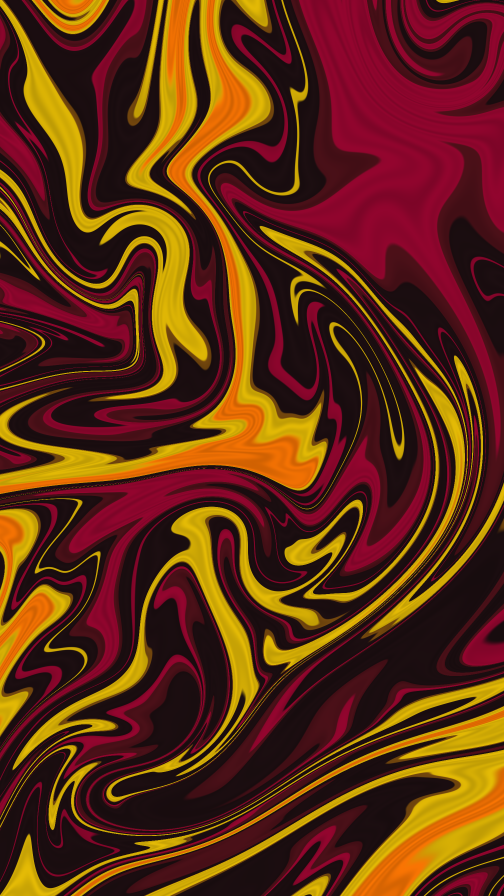
This background is drawn by a Shadertoy shader. Its source:

```glsl
// Liquid marbled ink: folded ribbons of orange, yellow and crimson in near-black.

const vec2  ARC_CENTRE     = vec2(-0.55, 1.45); // ribbons bend around this point
const float ARC_STRETCH    = 0.55;  // lower = ribbons run longer along the arc
const int   VORTICES       = 9;
const float TWIST          = 2.6;   // strongest vortex turn, radians
const int   FOLDS          = 4;
const float FOLD_FREQUENCY = 8.0;
const float FOLD_HEIGHT    = 0.125;
const float FOLD_RATIO     = 1.5;
const float RING_RATE      = 1.1;   // ink cycles per unit of radius
const float POOL_RATE      = 1.1;   // ink cycles added by loose pools
const float POOL_SCALE     = 2.4;
const float FILAMENT_RATE  = 0.5;   // ink cycles added by patches of thin threads
const vec2  FILAMENT_SCALE = vec2(15.0, 4.0);
const float INK_PHASE      = 0.18;
const float EDGE_SOFT      = 0.003;
const float WARM_SOFT      = 0.02;  // yellow and orange bleed into each other
const int   SAMPLES        = 3;     // antialiasing grid per side

const vec3 INKS[6] = vec3[6](
    vec3(0.10, 0.05, 0.06),   // 0 near-black
    vec3(0.28, 0.06, 0.09),   // 1 maroon
    vec3(0.54, 0.02, 0.17),   // 2 crimson
    vec3(0.44, 0.27, 0.05),   // 3 brown
    vec3(0.82, 0.67, 0.02),   // 4 yellow
    vec3(0.90, 0.42, 0.01));  // 5 orange

// One cycle of bands: which ink, and its share of the cycle.
const int BANDS = 22;
const int BAND_INK[22] = int[22](
    5, 4, 3, 0, 2, 0, 4, 0, 1, 2, 1, 0, 2, 0, 4, 3, 0, 2, 1, 0, 3, 4);
const float BAND_WIDTH[22] = float[22](
    0.12, 0.065, 0.01, 0.04, 0.02, 0.055, 0.01, 0.04, 0.035, 0.09, 0.025,
    0.055, 0.01, 0.065, 0.075, 0.01, 0.05, 0.025, 0.035, 0.085, 0.01, 0.07);

float hash(vec2 p) {
    vec3 h = fract(p.xyx * 0.1031);
    h += dot(h, h.yzx + 33.33);
    return fract((h.x + h.y) * h.z);
}

float valueNoise(vec2 p) {
    vec2 cell = floor(p), f = fract(p);
    f = f * f * f * (f * (f * 6.0 - 15.0) + 10.0);
    return mix(mix(hash(cell), hash(cell + vec2(1, 0)), f.x),
               mix(hash(cell + vec2(0, 1)), hash(cell + vec2(1, 1)), f.x), f.y);
}

float wave(float x) {
    return sin(x) + 0.4 * sin(1.73 * x + 1.3);
}

// Scattered vortices, each turning the ink around its own centre.
vec2 swirl(vec2 p, float height) {
    for (int i = 0; i < VORTICES; i++) {
        float id = float(i) + 1.0;
        vec2 centre = vec2(hash(vec2(id, 3.7)), height * (id - 0.5) / float(VORTICES));
        float radius = mix(0.12, 0.28, hash(vec2(id, 8.1)));
        float turn = TWIST * (2.0 * hash(vec2(id, 5.3)) - 1.0);
        vec2 d = p - centre;
        float angle = turn * exp(-dot(d, d) / (radius * radius));
        float c = cos(angle), s = sin(angle);
        p = centre + mat2(c, s, -s, c) * d;
    }
    return p;
}

// Alternating shears fold the ribbons into tongues without changing their area.
vec2 fold(vec2 q) {
    float frequency = FOLD_FREQUENCY, height = FOLD_HEIGHT;
    for (int i = 0; i < FOLDS; i++) {
        float phase = 2.3 * float(i);
        q.x += height * wave(q.y * frequency + phase);
        q.y += height * wave(q.x * frequency + phase + 1.1);
        frequency *= FOLD_RATIO;
        height /= FOLD_RATIO;
    }
    return q;
}

// Unwrapped position in the ink cycle.
float inkField(vec2 p, float height) {
    vec2 d = swirl(p, height) - ARC_CENTRE;
    vec2 q = fold(vec2(length(d), ARC_STRETCH * atan(d.y, d.x)));
    float pools = valueNoise(q * POOL_SCALE + 7.0);
    float patches = smoothstep(0.45, 0.8, valueNoise(q * 3.0 + 20.0));
    float filaments = patches * valueNoise(q * FILAMENT_SCALE + 40.0);
    return RING_RATE * q.x + POOL_RATE * pools + FILAMENT_RATE * filaments + INK_PHASE;
}

vec3 inkColour(float field) {
    float v = fract(field), edge = 0.0;
    int previous = BAND_INK[BANDS - 1];
    vec3 colour = INKS[previous];
    for (int i = 0; i < BANDS; i++) {
        int ink = BAND_INK[i];
        float soft = min(ink, previous) >= 4 ? WARM_SOFT : EDGE_SOFT;
        colour = mix(colour, INKS[ink], smoothstep(edge, edge + soft, v));
        edge += BAND_WIDTH[i];
        previous = ink;
    }
    // Faint tonal streaks that follow the ribbons.
    return colour * (1.0 + 0.05 * sin(field * 210.0) + 0.04 * sin(field * 97.0));
}

void mainImage(out vec4 fragColor, in vec2 fragCoord) {
    float height = iResolution.y / iResolution.x;
    vec3 total = vec3(0.0);
    for (int i = 0; i < SAMPLES * SAMPLES; i++) {
        vec2 offset = (vec2(i % SAMPLES, i / SAMPLES) + 0.5) / float(SAMPLES) - 0.5;
        total += inkColour(inkField((fragCoord + offset) / iResolution.x, height));
    }
    fragColor = vec4(total / float(SAMPLES * SAMPLES), 1.0);
}
```
